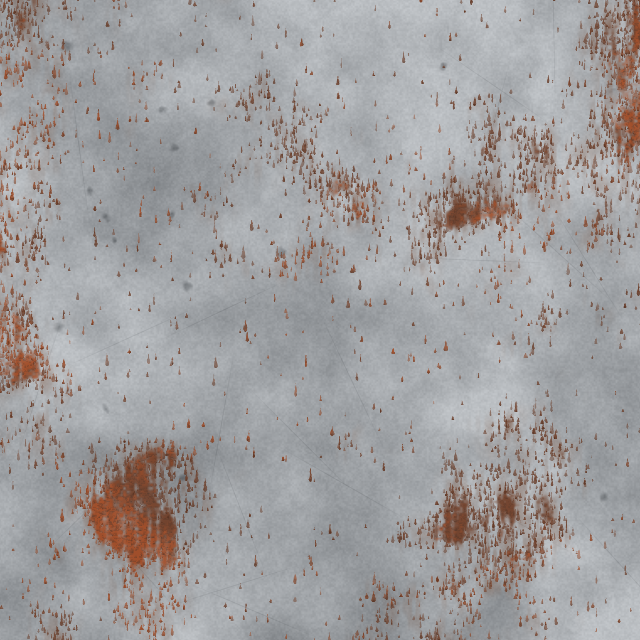
Write a three.js fragment shader that draws this texture.

```glsl
// Weathered grey sheet metal with clustered rust patches and small downward drips.
varying vec2 vUv;

const vec3 METAL_DARK = vec3(0.52, 0.535, 0.55);
const vec3 METAL_LIGHT = vec3(0.735, 0.75, 0.765);
const vec3 RUST_DARK = vec3(0.27, 0.16, 0.11);
const vec3 RUST_BROWN = vec3(0.43, 0.23, 0.14);
const vec3 RUST_ORANGE = vec3(0.68, 0.29, 0.12);
const vec3 STAIN = vec3(0.50, 0.37, 0.30);
const vec2 DRIP_CELL = vec2(0.0125, 0.030);
const float PATCH_SCALE = 5.0;
const float RUST_START = 0.47;
const float RUST_FULL = 0.76;
const float EDGE = 0.0009;
const int DRIP_LAYERS = 9;
const int SCRATCHES = 22;
const int SMUDGES = 16;

float hash(vec2 p) {
  vec3 q = fract(vec3(p.xyx) * 0.1031);
  q += dot(q, q.yzx + 33.33);
  return fract((q.x + q.y) * q.z);
}

vec2 hash2(vec2 p) {
  return vec2(hash(p + 17.3), hash(p + 61.7));
}

float noise(vec2 p) {
  vec2 i = floor(p), f = fract(p);
  f = f * f * (3.0 - 2.0 * f);
  return mix(mix(hash(i), hash(i + vec2(1.0, 0.0)), f.x),
             mix(hash(i + vec2(0.0, 1.0)), hash(i + 1.0), f.x), f.y);
}

float fbm(vec2 p) {
  float sum = 0.0, amp = 0.5;
  for (int i = 0; i < 5; i++) {
    sum += amp * noise(p);
    p = mat2(1.6, 1.2, -1.2, 1.6) * p + 7.1;
    amp *= 0.5;
  }
  return sum;
}

// Local amount of corrosion: broad patches broken into smaller clumps.
float corrosion(vec2 p) {
  float m = fbm(p * vec2(1.0, 0.9) * PATCH_SCALE + 23.0);
  m += 0.16 * (noise(p * vec2(34.0, 24.0) + 5.0) - 0.5);
  return smoothstep(RUST_START, RUST_FULL, m);
}

// One layer of teardrops: x is coverage, y is height along the drop.
vec2 drips(vec2 p, float layer) {
  vec2 size = DRIP_CELL * mix(0.6, 1.25, hash(vec2(layer, 3.0)));
  p += hash2(vec2(layer, 9.0));
  vec2 shift = hash2(vec2(layer, 9.0));
  float column = floor(p.x / size.x);
  float slide = hash(vec2(column, layer * 13.0)) * size.y;
  vec2 cell = vec2(column, floor((p.y + slide) / size.y));
  vec2 q = vec2(p.x, p.y + slide) - cell * size;
  vec2 seed = cell + layer * 37.0;
  vec2 r = hash2(seed), s = hash2(seed + 101.0);
  vec2 base = size * vec2(mix(0.32, 0.68, r.x), mix(0.05, 0.3, r.y));
  float len = size.y * mix(0.25, 0.68, s.x * s.x);
  float radius = size.x * mix(0.12, 0.30, s.y);
  float t = (q.y - base.y) / len;
  float width = radius * sqrt(clamp(t * 6.0, 0.0, 1.0)) * (1.0 - clamp(t, 0.0, 1.0));
  float ragged = (noise(p * 420.0) - 0.5) * 0.0016;
  float cover = smoothstep(EDGE, -EDGE, abs(q.x - base.x) - width + ragged);
  cover *= step(0.0, t) * step(t, 1.0);
  vec2 center = cell * size + base - vec2(0.0, slide) - shift;
  float present = step(hash(seed + 211.0), 0.025 + 0.95 * corrosion(center));
  return vec2(cover * present * mix(0.5, 1.0, hash(seed + 307.0)), t);
}

// Faint hairline scratches and small dark smudges.
float blemishes(vec2 p) {
  float mark = 0.0;
  for (int i = 0; i < SCRATCHES; i++) {
    vec2 seed = vec2(float(i), 71.0);
    float angle = 6.2832 * hash(seed);
    vec2 d = p - hash2(seed), dir = vec2(cos(angle), sin(angle));
    float along = abs(dot(d, dir)), across = abs(dot(d, vec2(-dir.y, dir.x)));
    mark += 0.05 * smoothstep(0.0016, 0.0, across) * smoothstep(0.14, 0.02, along);
  }
  for (int i = 0; i < SMUDGES; i++) {
    vec2 seed = vec2(float(i), 143.0);
    float d = length(p - hash2(seed)) + 0.008 * (noise(p * 130.0) - 0.5);
    mark += 0.16 * smoothstep(mix(0.006, 0.014, hash(seed)), 0.0, d);
  }
  return mark;
}

void main() {
  vec2 p = vUv;
  float fine = noise(p * 380.0), grain = noise(p * 190.0 + 40.0);

  // Cloudy metal with fine speckle.
  float cloud = 0.6 * fbm(p * 4.0 + 80.0) + 0.4 * fbm(p * 14.0 + 31.0);
  vec3 color = mix(METAL_DARK, METAL_LIGHT, clamp((cloud - 0.485) * 2.3 + 0.56, 0.0, 1.0));
  color += 0.045 * (fine - 0.5) + 0.03 * (grain - 0.5) - blemishes(p);

  // Pale stains run vertically around the corroded areas.
  float amount = corrosion(p);
  float streak = noise(p * vec2(150.0, 38.0) + 12.0);
  color = mix(color, STAIN, 0.65 * amount * smoothstep(0.2, 0.8, streak));

  // Drips, then solid granular rust in the densest spots.
  vec2 rust = vec2(0.0, 0.5);
  for (int i = 0; i < DRIP_LAYERS; i++) {
    vec2 drop = drips(p, float(i) + 1.0);
    if (drop.x > rust.x) rust = drop;
  }
  float crust = smoothstep(0.72, 1.05, amount + 0.5 * (0.5 * streak + 0.5 * grain - 0.4));
  float cover = max(rust.x * mix(0.75, 1.0, fine), 0.85 * crust);
  float warmth = smoothstep(0.40, 0.68, fbm(p * 9.0 + 55.0) + 0.2 * (grain - 0.5) + 0.08 * crust);
  vec3 rustColor = mix(RUST_BROWN, RUST_ORANGE, warmth * 0.85);
  float shade = 0.5 * smoothstep(0.45, 0.0, rust.y) + 0.5 * smoothstep(0.5, 0.9, fine);
  rustColor = mix(rustColor, RUST_DARK, 0.65 * shade);
  gl_FragColor = vec4(mix(color, rustColor, cover), 1.0);
}
```
